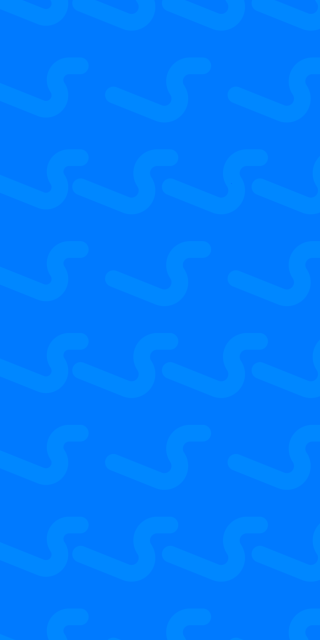
This pattern is drawn by a Shadertoy shader. Its source:

```glsl
#define GROUND vec3(0.0, 0.48, 1.0)
#define STROKE vec3(0.0, 0.53, 1.0)
#define HALF_WIDTH 0.026
#define ROW_PITCH 0.287
#define FIRST_TIP vec2(0.2508, 0.2057)
#define WIDE_PITCH 0.3828
#define TIGHT_PITCH 0.2802
#define BEND_RADIUS 0.0484
#define EDGE_BEND_RADIUS 0.0435
#define TAIL_LENGTH 0.152
#define TAIL_DIR vec2(0.928, 0.371)
#define WAIST_DIR vec2(-0.829, 0.559)

const float FAR = 10.0;

float segmentDistance(vec2 p, vec2 a, vec2 b) {
    vec2 ab = b - a;
    float t = clamp(dot(p - a, ab) / dot(ab, ab), 0.0, 1.0);
    return length(p - a - ab * t);
}

// Arc about the origin between two unit directions, less than half a turn
float arcDistance(vec2 p, vec2 fromDir, vec2 toDir, float radius) {
    vec2 middle = normalize(fromDir + toDir);
    float len = length(p);
    bool inSector = dot(p, middle) >= len * dot(middle, fromDir);
    return inSector ? abs(len - radius) : FAR;
}

// Centre line of one squiggle; origin at its upper right tip, y downwards
float squiggleDistance(vec2 p, float radius, float flatLength) {
    vec2 upper = vec2(-flatLength, radius);
    vec2 lower = upper + WAIST_DIR * 2.0 * radius;
    vec2 tailNormal = vec2(-TAIL_DIR.y, TAIL_DIR.x);
    vec2 tailEnd = lower + tailNormal * radius;

    float d = segmentDistance(p, vec2(-flatLength, 0.0), vec2(0.0));
    d = min(d, arcDistance(p - upper, vec2(0.0, -1.0), WAIST_DIR, radius));
    d = min(d, arcDistance(p - lower, -WAIST_DIR, tailNormal, radius));
    return min(d, segmentDistance(p, tailEnd - TAIL_DIR * TAIL_LENGTH, tailEnd));
}

void mainImage(out vec4 fragColor, in vec2 fragCoord) {
    // Canvas widths, measured from the upper left
    float pixel = 1.0 / iResolution.x;
    vec2 p = vec2(fragCoord.x, iResolution.y - fragCoord.y) * pixel;

    // Rows alternate between wide and tight spacing
    float row = floor((p.y - FIRST_TIP.y) / ROW_PITCH + 0.19);
    float pitch = mod(row, 2.0) < 0.5 ? WIDE_PITCH : TIGHT_PITCH;
    vec2 local = p - FIRST_TIP - vec2(0.0, row * ROW_PITCH);

    // The leftmost squiggle of each row has tighter bends
    float d = squiggleDistance(local, EDGE_BEND_RADIUS, 0.0350);
    for (int i = 1; i < 4; i++) {
        vec2 q = local - vec2(float(i) * pitch, 0.0);
        d = min(d, squiggleDistance(q, BEND_RADIUS, 0.0398));
    }

    float ink = 1.0 - smoothstep(-0.75 * pixel, 0.75 * pixel, d - HALF_WIDTH);
    fragColor = vec4(mix(GROUND, STROKE, ink), 1.0);
}
```
